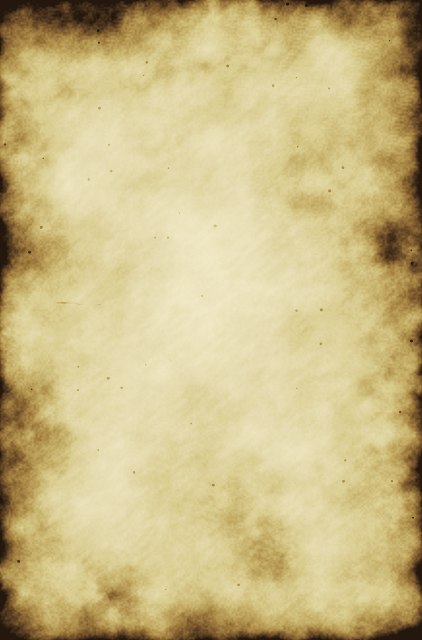
Write a Shadertoy shader that draws this texture.

```glsl
const vec2 SHEET = vec2(0.66, 1.0);       // sheet size in units of its height
const float BASE_TONE = 1.45;             // index into RAMP, higher is darker
const float CLOUD_AMOUNT = 2.3;
const float MOTTLE_AMOUNT = 1.5;
const float FIBRE_AMOUNT = 0.45;
const float GRAIN_AMOUNT = 0.45;
const float SPECK_CELLS = 55.0;
const float SPECK_SHARE = 0.03;
const vec4 EDGE_REACH = vec4(0.058, 0.052, 0.042, 0.034);  // left, right, top, bottom
const vec4 EDGE_TONE = vec4(3.0, 3.1, 3.3, 2.7);
const float RIM_REACH = 0.009;
const float RIM_TONE = 1.7;

// Paper tones from bleached to scorched
const vec3 RAMP[8] = vec3[8](
    vec3(0.94, 0.91, 0.77), vec3(0.90, 0.86, 0.69),
    vec3(0.85, 0.80, 0.56), vec3(0.77, 0.68, 0.40),
    vec3(0.66, 0.53, 0.27), vec3(0.50, 0.36, 0.18),
    vec3(0.30, 0.21, 0.12), vec3(0.14, 0.09, 0.05));

// Soft patches: centre, radius, tone
const vec4 STAINS[11] = vec4[11](
    vec4(0.635, 0.61, 0.045, 2.1), vec4(0.182, 0.065, 0.050, 1.4),
    vec4(0.430, 0.12, 0.040, 1.6), vec4(0.390, 0.21, 0.070, 0.8),
    vec4(0.015, 0.62, 0.065, 1.4), vec4(0.600, 0.29, 0.080, 0.8),
    vec4(0.480, 0.69, 0.100, 0.65), vec4(0.040, 0.30, 0.080, 0.7),
    vec4(0.140, 0.97, 0.060, 1.1), vec4(0.310, 0.87, 0.090, 0.5),
    vec4(0.630, 0.42, 0.070, 0.7));
const vec4 GLOWS[8] = vec4[8](
    vec4(0.118, 0.727, 0.070, -1.0), vec4(0.440, 0.555, 0.065, -0.8),
    vec4(0.265, 0.440, 0.110, -0.8), vec4(0.390, 0.310, 0.080, -0.7),
    vec4(0.515, 0.905, 0.040, -0.8), vec4(0.310, 0.580, 0.090, -0.6),
    vec4(0.150, 0.220, 0.080, -0.4), vec4(0.550, 0.470, 0.070, -0.4));

float hash(vec2 p) {
    return fract(sin(dot(p, vec2(127.1, 311.7))) * 43758.5);
}

float noise(vec2 p) {
    vec2 cell = floor(p), f = fract(p);
    f = f * f * (3.0 - 2.0 * f);
    float low = mix(hash(cell), hash(cell + vec2(1, 0)), f.x);
    float high = mix(hash(cell + vec2(0, 1)), hash(cell + vec2(1, 1)), f.x);
    return mix(low, high, f.y);
}

float fbm(vec2 p) {
    float sum = 0.0, weight = 0.5;
    for (int i = 0; i < 5; i++) {
        sum += weight * noise(p);
        p = mat2(1.6, 1.2, -1.2, 1.6) * p + 7.3;
        weight *= 0.5;
    }
    return sum / 0.97;
}

float patchTone(vec2 p, vec4 spot) {
    vec2 d = (p - spot.xy) / spot.z;
    return spot.w * exp(-dot(d, d));
}

// Hairline crack between two points, wobbling and fading along its length
float crack(vec2 p, vec2 a, vec2 b) {
    vec2 along = b - a;
    float h = clamp(dot(p - a, along) / dot(along, along), 0.0, 1.0);
    float wobble = 0.008 * (noise(p * 70.0) - 0.5);
    float d = length(p - a - along * h + wobble);
    return smoothstep(0.0022, 0.0004, d) * noise(p * 130.0);
}

// Sparse dark dots, one candidate per cell
float specks(vec2 p) {
    vec2 q = p * SPECK_CELLS, cell = floor(q);
    vec2 centre = 0.25 + 0.5 * vec2(hash(cell + 3.1), hash(cell + 8.7));
    float radius = 0.04 + 0.08 * hash(cell + 5.5);
    float present = step(hash(cell), SPECK_SHARE);
    return present * smoothstep(radius + 0.06, radius - 0.03, length(fract(q) - centre));
}

// Darkening along the four sides, broken by noise and streaks
float edgeTone(vec2 p, float cloud, float mottle) {
    vec4 d = vec4(p.x, SHEET.x - p.x, SHEET.y - p.y, p.y);
    vec4 wide = EDGE_TONE * exp(-d / EDGE_REACH);
    wide.z *= 0.55 + 0.9 * noise(p * vec2(38.0, 7.0));
    wide.z *= mix(1.15, 0.75, smoothstep(0.40, 0.60, p.x));
    float rim = dot(exp(-d / RIM_REACH), vec4(RIM_TONE));
    return dot(wide, vec4(1.0)) * (0.1 + cloud + 0.8 * mottle) + rim * (0.4 + mottle);
}

void mainImage(out vec4 fragColor, in vec2 fragCoord) {
    vec2 p = fragCoord / iResolution.xy * SHEET;
    float cloud = fbm(p * 6.0 + 2.0);
    float mottle = fbm(p * 28.0 + 11.0);
    vec2 warped = p + 0.05 * (vec2(cloud, fbm(p * 9.0 + 31.0)) - 0.5);

    // Large tones
    float edge = edgeTone(p, cloud, mottle);
    float stain = 0.0, glow = 0.0;
    for (int i = 0; i < STAINS.length(); i++) stain += patchTone(warped, STAINS[i]);
    for (int i = 0; i < GLOWS.length(); i++) glow += patchTone(warped, GLOWS[i]);
    float tone = BASE_TONE + edge + glow + stain * (0.1 + 1.8 * mottle);
    tone += CLOUD_AMOUNT * (cloud - 0.5);

    // Mottling, slanted fibres and grain, stronger where worn
    float wear = smoothstep(0.5, 4.0, tone);
    vec2 slant = mat2(0.8, -0.6, 0.6, 0.8) * p;
    tone += MOTTLE_AMOUNT * (mottle - 0.5) * (0.6 + wear);
    tone += FIBRE_AMOUNT * (noise(slant * vec2(55.0, 150.0)) - 0.5);
    tone += GRAIN_AMOUNT * (noise(p * 330.0) - 0.5) * (0.7 + wear);

    // Small damage
    tone += 2.0 * specks(p);
    tone += 2.2 * crack(p, vec2(0.085, 0.528), vec2(0.157, 0.525));
    tone += 1.8 * crack(p, vec2(0.266, 0.440), vec2(0.270, 0.412));

    vec3 color = RAMP[0];
    for (int i = 1; i < RAMP.length(); i++)
        color = mix(color, RAMP[i], clamp(tone - float(i - 1), 0.0, 1.0));
    fragColor = vec4(color, 1.0);
}
```
